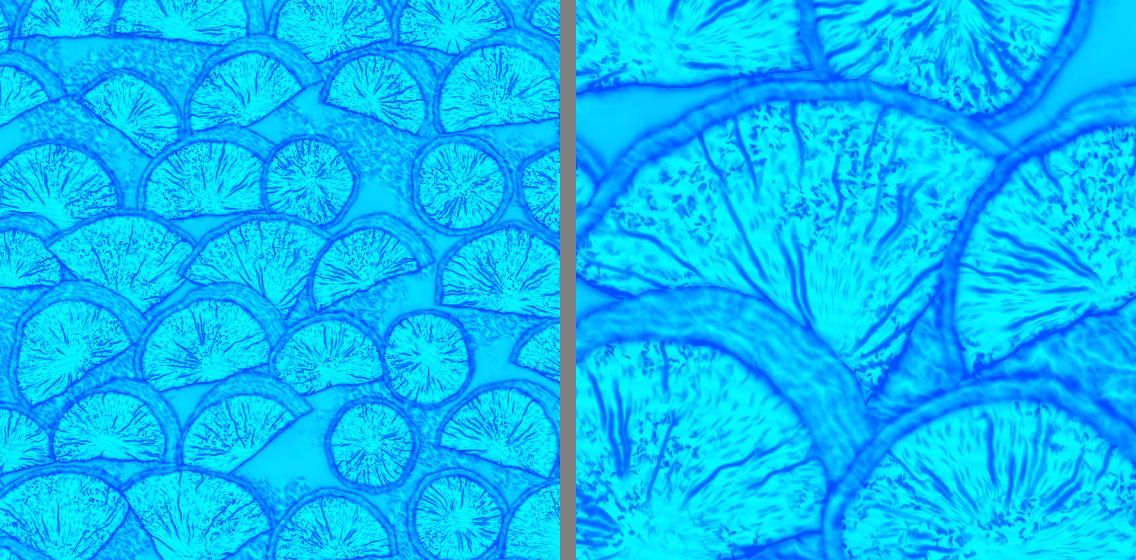
Left, the full canvas; right, a detail of the centre.
Write a Shadertoy shader that draws this texture.

```glsl
// Stacked split logs in cyan and blue: half rounds, fans and full rounds with bark.
// Jittered rows of cut discs are painted top to bottom; the uppermost log is then
// shaded with radial cracks and cellular specks, the gaps with rough bark fibres.

vec2 hash2(vec2 p) {
    return fract(sin(vec2(dot(p, vec2(127.1, 311.7)), dot(p, vec2(269.5, 183.3)))) * 43758.5);
}

// Distance to the nearest scattered cell point
float cellular(vec2 p) {
    vec2 base = floor(p);
    float nearest = 2.0;
    for (int y = -1; y <= 1; y++)
    for (int x = -1; x <= 1; x++) {
        vec2 cell = base + vec2(x, y);
        nearest = min(nearest, length(cell + hash2(cell) - p));
    }
    return nearest;
}

// Layered sines, roughly -1 to 1
float waves(vec2 p) {
    float sum = 0.0, amp = 0.5;
    for (int i = 0; i < 4; i++) {
        sum += amp * sin(p.x + 1.7 * sin(p.y)) * cos(p.y * 0.9 + sin(p.x * 0.7));
        p = mat2(1.5, 1.2, -1.2, 1.5) * p + 2.3;
        amp *= 0.6;
    }
    return sum;
}

// Tapered cracks that run outward from the pith
float cracks(vec2 q, float radius, float seed) {
    float r = length(q) / radius, turn = atan(q.x, q.y) / 6.2832 + 0.5, dark = 0.0;
    for (int i = 0; i < 3; i++) {
        float count = 17.0 + 13.0 * float(i);
        float s = turn * count + 0.05 * sin(r * 11.0 + seed) + 0.035 * sin(r * 31.0 + seed);
        vec2 id = vec2(mod(floor(s), count), seed + float(i) * 7.0);
        vec2 h = hash2(id), k = hash2(id + 31.7);
        float start = 0.08 + 0.7 * h.x, end = start + 0.15 + 0.5 * h.y;
        float off = abs(fract(s) - 0.25 - 0.5 * k.x) * 6.2832 / count * r * radius;
        float taper = smoothstep(start, start + 0.12, r) * (1.0 - smoothstep(end - 0.15, end, r));
        float line = 1.0 - smoothstep(0.0003, 0.0017 + 0.0016 * k.y, off);
        dark = max(dark, line * taper * smoothstep(0.2, 0.7, k.y));
    }
    return dark;
}

void mainImage(out vec4 fragColor, in vec2 fragCoord) {
    vec2 uv = fragCoord / iResolution.y;
    vec2 p = uv + 0.003 * vec2(waves(uv * 45.0), waves(uv * 45.0 + 9.0));
    p += 0.010 * vec2(waves(uv * 11.0 + 5.0), waves(uv * 11.0 + 2.0));
    vec2 pitch = vec2(0.226, 0.15);

    // Find the uppermost log and the distance to any log lying over it
    vec2 local = vec2(0.0);
    float face = 1.0, bark = 1.0, logRadius = 0.1, seed = 0.0, halo = 1.0;
    bool hit = false;
    float baseRow = floor(p.y / pitch.y);
    for (int y = 2; y >= -2; y--) {
        float row = baseRow + float(y);
        float shift = 0.5 * mod(row, 2.0);
        float baseCol = floor(p.x / pitch.x - shift);
        for (int x = -2; x <= 2; x++) {
            vec2 id = vec2(baseCol + float(x), row);
            vec2 h = hash2(id + 3.1), k = hash2(id + 57.3), m = hash2(id + 91.7);
            bool fan = h.x > 0.88, disc = h.x < 0.12;
            float radius = fan ? 0.165 : disc ? 0.076 : 0.08 + 0.042 * h.y;
            float flatCut = disc ? 1.2 : 0.02 + 0.38 * k.x;
            vec2 centre = (id + vec2(0.5 + shift, 0.5) + (m - 0.5) * vec2(0.36, 0.3)) * pitch;
            if (!disc) centre.y -= 0.5 * radius * (1.0 - flatCut);
            float tilt = (k.y - 0.5) * (fan ? 0.6 : 1.35);
            vec2 q = mat2(cos(tilt), sin(tilt), -sin(tilt), cos(tilt)) * (p - centre);
            float arc = length(q) - radius;
            float cut = -q.y - flatCut * radius;
            if (fan) cut = max(cut, 0.72 * abs(q.x) - 0.69 * (q.y + 0.3 * radius));
            float thick = 0.007 + 0.008 * m.x;
            thick += 0.026 * smoothstep(0.4, 0.8, m.y) * smoothstep(-0.5, 0.9, q.x / radius);
            float outer = max(arc - thick, cut - 0.001);
            if (outer < 0.0) {
                hit = true;
                local = q; face = max(arc, cut); bark = outer;
                logRadius = radius; seed = floor(h.y * 900.0); halo = 1.0;
            } else halo = min(halo, outer);
        }
    }

    // Rough bark: warped cellular fibres, strongest in patches
    vec2 fibre = mat2(0.8, 0.6, -0.6, 0.8) * uv + 0.010 * vec2(waves(uv * 60.0), waves(uv * 60.0 + 3.0));
    float ridges = cellular(fibre * vec2(75.0, 150.0)) - 0.5;
    float fray = 0.5 * ridges + 0.13 * waves(uv * 150.0);

    // Gaps: smooth hollows and rough bark
    float rough = smoothstep(-0.25, 0.15, waves(uv * 13.0 + 4.0));
    float value = mix(0.85 + 0.04 * waves(uv * 24.0), 0.775 + fray, rough);

    if (hit) {
        // Bark band with streaks along the arc
        float streak = sin(face * 800.0 + 3.0 * waves(uv * 50.0));
        float barkTone = 0.79 + 0.05 * streak + 0.6 * fray;

        // Cut face: grain, saw marks, patchy specks and radial cracks
        float r = length(local), turn = atan(local.x, local.y);
        float patches = smoothstep(-0.3, 0.45, waves(local * 32.0 + seed));
        vec2 ragged = local + 0.006 * vec2(waves(local * 170.0), waves(local * 170.0 + 7.0));
        float specks = 1.0 - smoothstep(0.1, 0.48, cellular(ragged * vec2(150.0, 125.0) + seed));
        vec2 polar = vec2(turn * 17.0 + 0.4 * waves(local * 120.0), r * 65.0);
        float dashes = 1.0 - smoothstep(0.05, 0.42, cellular(polar + seed));
        dashes *= smoothstep(0.1, 0.45, r / logRadius);
        float wood = 0.95 + 0.05 * waves(local * 90.0 + seed);
        wood += 0.025 * sin(dot(local, vec2(250.0, 640.0)) + 2.0 * waves(local * 40.0));
        wood -= 0.46 * specks * patches + 0.24 * dashes * (1.0 - 0.4 * patches);
        wood = mix(wood, 0.40, 0.95 * cracks(local, logRadius, seed));
        value = mix(wood, barkTone, smoothstep(-0.0015, 0.0015, face));
        value -= 0.40 * exp(-pow((face - 0.001) / 0.0034, 2.0)) * (0.85 + 0.5 * waves(uv * 30.0));
    }

    // Dark outlines and soft shade along every outer edge
    float edge = min(abs(bark), halo);
    float shade = hit && face < 0.0 ? 0.05 : 0.11;
    value -= 0.22 * exp(-pow(edge / 0.003, 2.0)) + shade * exp(-edge / 0.009);

    float green = clamp(value, 0.32, 0.965);
    fragColor = vec4(0.034 * max(green - 0.38, 0.0), green, 1.0, 1.0);
}
```
